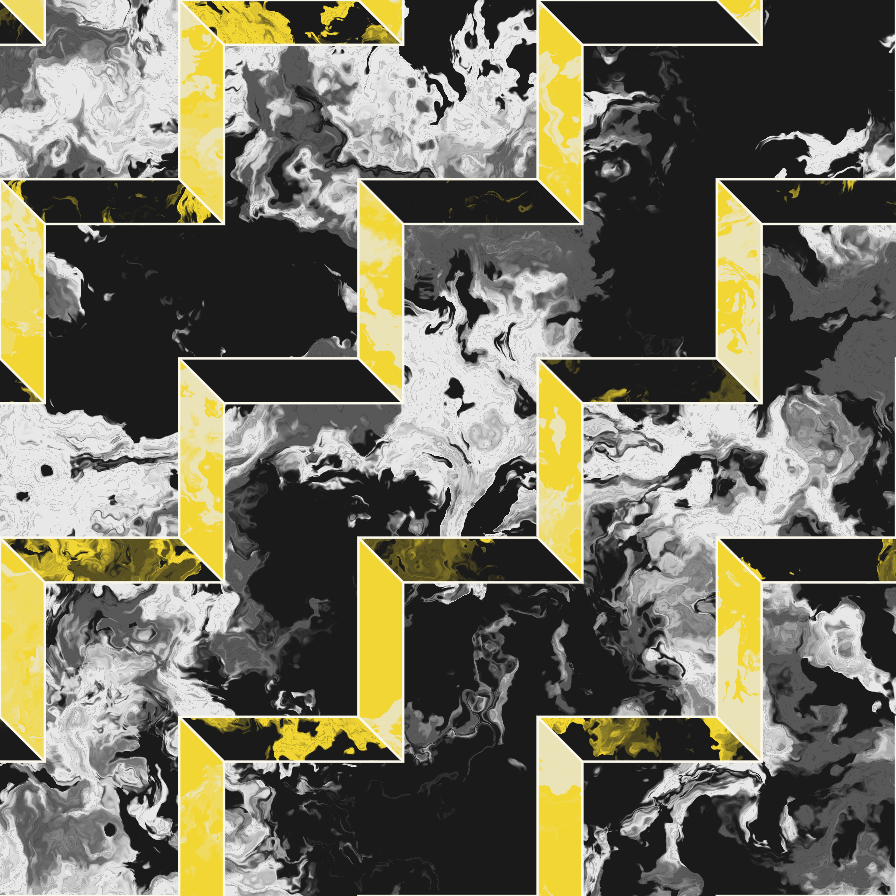
Reproduce this pattern procedurally as a Shadertoy shader.

```glsl
// Staircase ribbons of gold and black marble, outlined in white, over grey-veined black marble.

float hash(vec2 p) {
    vec3 q = fract(vec3(p.xyx) * 0.1031);
    q += dot(q, q.yzx + 33.33);
    return fract((q.x + q.y) * q.z);
}

float noise(vec2 p) {
    vec2 i = floor(p), f = fract(p);
    f = f * f * f * (f * (f * 6.0 - 15.0) + 10.0);
    return mix(mix(hash(i), hash(i + vec2(1, 0)), f.x),
               mix(hash(i + vec2(0, 1)), hash(i + vec2(1, 1)), f.x), f.y);
}

float fbm(vec2 p) {
    float sum = 0.0, amp = 0.516;
    for (int i = 0; i < 5; i++) {
        sum += amp * noise(p);
        p = mat2(1.6, 1.2, -1.2, 1.6) * p + 17.3;
        amp *= 0.5;
    }
    return sum;
}

// Twice-warped noise: 0 is bare stone, 1 is the brightest mineral
float marble(vec2 p, float threshold) {
    vec2 w = vec2(fbm(p * 1.7), fbm(p * 1.7 + vec2(5.2, 31.3))) - 0.5;
    vec2 swirl = vec2(fbm(p * 1.9 + 3.5 * w + 8.3), fbm(p * 1.9 + 3.5 * w + vec2(41.7, 2.8))) - 0.5;
    float body = fbm(p * 1.15 + 2.4 * swirl + 60.0);
    float tone = fbm(p * 1.6 + 3.2 * swirl + 23.0);
    float cover = smoothstep(threshold, threshold + 0.07, body);
    float vein = 1.0 - smoothstep(0.0, 0.35, abs(sin(tone * 30.0 + body * 12.0)));
    return cover * mix(0.3, 1.0, smoothstep(0.36, 0.62, tone)) * (1.0 - 0.22 * vein);
}

bool isOdd(vec2 cell) {
    return mod(cell.x + cell.y, 2.0) > 0.5;
}

// Distance to the zigzag running along unit cell edges
float staircase(vec2 p) {
    vec2 f = fract(p);
    if (!isOdd(floor(p))) f = 1.0 - f;
    return min(min(f.x, f.y), max(1.0 - f.x, 1.0 - f.y));
}

// Distance to the mitre from each cell corner to the offset zigzag
float mitre(vec2 p) {
    vec2 g = fract(p + 0.375) - 0.375;
    return length(g - clamp(0.5 * (g.x + g.y), 0.0, 0.25));
}

void mainImage(out vec4 fragColor, in vec2 fragCoord) {
    // Five cells down the canvas, measured from the top left
    vec2 p = 5.0 * vec2(fragCoord.x, iResolution.y - fragCoord.y) / iResolution.y;
    float pixel = 5.0 / iResolution.y;
    vec2 f = fract(p);

    // Sheared cells turn the ribbon faces into parallelograms
    vec2 uprightId = floor(vec2(p.x, p.y - f.x));
    vec2 levelId = floor(vec2(p.x - f.y, p.y));
    bool upright = f.x < 0.25 && isOdd(uprightId);
    bool level = f.y < 0.25 && isOdd(levelId);

    // Stone for the ground and both ribbon faces
    vec3 black = vec3(0.102), gold = vec3(0.95, 0.84, 0.2);
    vec3 base = black, mineral = vec3(0.91);
    vec2 stonePos = p + 20.0;
    float threshold = 0.485;
    if (upright) {
        base = gold;
        mineral = vec3(0.92, 0.89, 0.72);
        stonePos = p * 1.3 + 90.0 * hash(uprightId + 7.0) + 40.0;
        threshold = 0.45 + 0.1 * hash(uprightId + 19.0);
    } else if (level) {
        mineral = gold;
        stonePos = p * 1.3 + 90.0 * hash(levelId + 51.0) + 150.0;
        threshold = 0.46 + 0.1 * hash(levelId + 73.0);
    }
    float amount = marble(stonePos, threshold);
    if (upright) amount = smoothstep(0.0, 0.75, amount);
    vec3 color = mix(base, mineral, amount);

    // White outlines
    float edge = min(min(staircase(p), staircase(p - 0.25)), mitre(p));
    float line = 1.0 - smoothstep(-0.5 * pixel, 0.5 * pixel, edge - 0.0068);
    color = mix(color, vec3(0.98, 0.97, 0.92), line);

    fragColor = vec4(color, 1.0);
}
```
